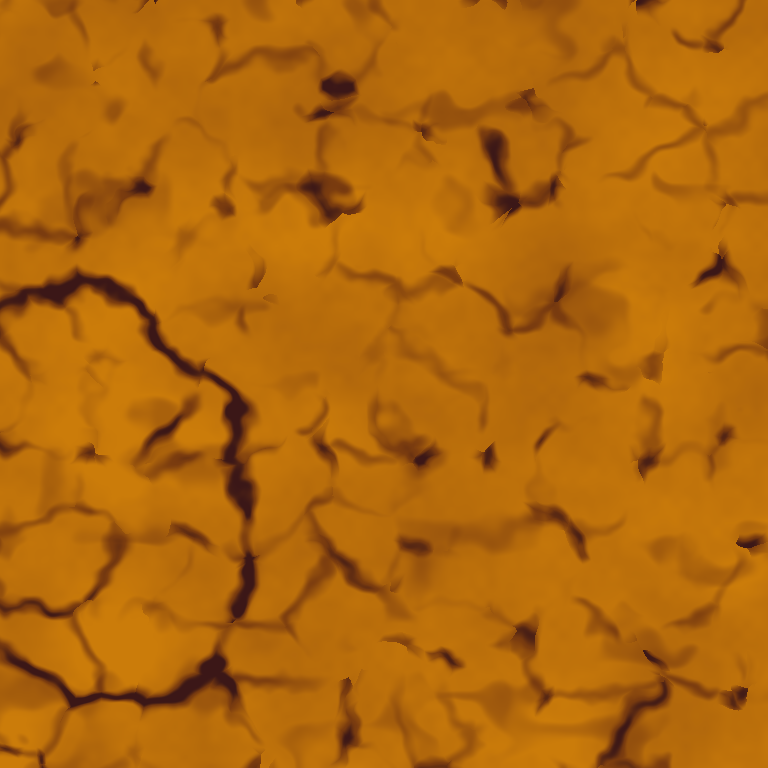
Reproduce this texture procedurally as a Shadertoy shader.

```glsl
// Amber granular surface: soft packed grains with broken brown seams, dark pits and a winding crack.

const float GRAINS = 9.5;                       // grains across the canvas
const vec2 ISLAND_CENTRE = vec2(0.07, 0.37);    // bright patch ringed by the crack
const float ISLAND_RADIUS = 0.26;

const vec3 HONEY = vec3(0.795, 0.485, 0.040);
const vec3 BROWN = vec3(0.480, 0.235, 0.058);
const vec3 UMBER = vec3(0.230, 0.090, 0.090);

float hash(vec2 p) {
    vec3 q = fract(p.xyx * 0.1031);
    q += dot(q, q.yzx + 33.33);
    return fract((q.x + q.y) * q.z);
}

float noise(vec2 p) {
    vec2 i = floor(p), f = fract(p);
    f = f * f * (3.0 - 2.0 * f);
    return mix(mix(hash(i), hash(i + vec2(1, 0)), f.x),
               mix(hash(i + vec2(0, 1)), hash(i + vec2(1, 1)), f.x), f.y);
}

float fbm(vec2 p) {
    float sum = 0.0, gain = 0.53;
    for (int i = 0; i < 4; i++) {
        sum += gain * noise(p);
        p = mat2(1.6, 1.2, -1.2, 1.6) * p + 7.3;
        gain *= 0.5;
    }
    return sum;
}

vec2 warp(vec2 p, float amount) {
    return amount * (vec2(noise(p), noise(p + 41.7)) - 0.5);
}

vec2 grainCentre(vec2 id) {
    return id + 0.5 + 0.85 * (vec2(hash(id + 17.0), hash(id + 71.0)) - 0.5);
}

float inIsland(vec2 centre) {
    float wobble = 0.10 * (noise(centre * 0.6) - 0.5);
    return step(length(centre / GRAINS - ISLAND_CENTRE) + wobble, ISLAND_RADIUS);
}

float falloff(float inner, float outer, float d) {
    return 1.0 - smoothstep(inner, outer, d);
}

// Darkness of the gaps around the grain that holds p
float gaps(vec2 p) {
    vec2 cell = floor(p);
    vec3 nearest = vec3(9.0);
    vec2 first = cell, second = cell, third = cell;
    for (int y = -2; y <= 2; y++)
    for (int x = -2; x <= 2; x++) {
        vec2 id = cell + vec2(x, y);
        float d = distance(p, grainCentre(id));
        if (d < nearest.x) {
            nearest = vec3(d, nearest.xy);
            third = second; second = first; first = id;
        } else if (d < nearest.y) {
            nearest = vec3(nearest.x, d, nearest.y);
            third = second; second = id;
        } else if (d < nearest.z) {
            nearest.z = d;
            third = id;
        }
    }

    // Pits where three grains meet
    float pitKey = hash(first + second + third + 5.0);
    float pit = smoothstep(0.45, 0.95, pitKey) * falloff(0.02, 0.32, nearest.z - nearest.x);
    float dark = 0.85 * pit;

    // Seams and cracks along the borders
    float broken = smoothstep(0.38, 0.72, noise(p * 1.6 + 3.0));
    float swell = noise(p * 1.3 + 9.0);
    vec2 own = grainCentre(first);
    float ownSide = inIsland(own);
    for (int y = -2; y <= 2; y++)
    for (int x = -2; x <= 2; x++) {
        vec2 id = first + vec2(x, y);
        if (id == first) continue;
        vec2 other = grainCentre(id);
        float d = dot(0.5 * (own + other) - p, normalize(other - own));
        float key = hash(first + id + 29.0);
        float seam = (0.12 + 0.40 * key) * broken * falloff(0.0, 0.08 + 0.07 * broken, d);
        float split = step(0.88, key) * broken * falloff(0.0, 0.17, d);
        float crack = abs(ownSide - inIsland(other)) * smoothstep(0.02, 0.35, swell)
                    * falloff(0.01, 0.12 + 0.12 * swell, d);
        dark = max(dark, max(seam, max(0.75 * split, 0.95 * crack)));
    }
    return dark;
}

vec3 amberRamp(float dark) {
    vec3 light = mix(HONEY, BROWN, clamp(dark / 0.6, 0.0, 1.0));
    return mix(light, UMBER, smoothstep(0.6, 1.0, dark));
}

void mainImage(out vec4 fragColor, in vec2 fragCoord) {
    vec2 uv = fragCoord / iResolution.y;
    vec2 p = uv * GRAINS;
    p += warp(p * 1.1, 0.55) + warp(p * 3.2 + 13.0, 0.24) + warp(p * 7.0, 0.08);

    // Mottled body, brighter in the island and browner towards the top
    float body = 0.095 + 0.36 * (fbm(uv * 7.0) - 0.5) + 0.05 * (uv.y - 0.5);
    body -= 0.06 * falloff(0.10, 0.34, distance(uv, ISLAND_CENTRE));
    body += 0.035 * (noise(uv * 75.0) - 0.5);

    // Loose soft smudges
    float smudge = 0.25 * smoothstep(0.70, 0.96, noise(uv * vec2(15.0, 20.0) + warp(uv * 30.0, 0.8)));

    float dark = max(body, 0.0) + smudge;
    dark += gaps(p) * (1.0 - 0.5 * dark) * (0.8 + 0.4 * noise(uv * 45.0));
    fragColor = vec4(amberRamp(clamp(dark, 0.0, 1.0)), 1.0);
}
```
